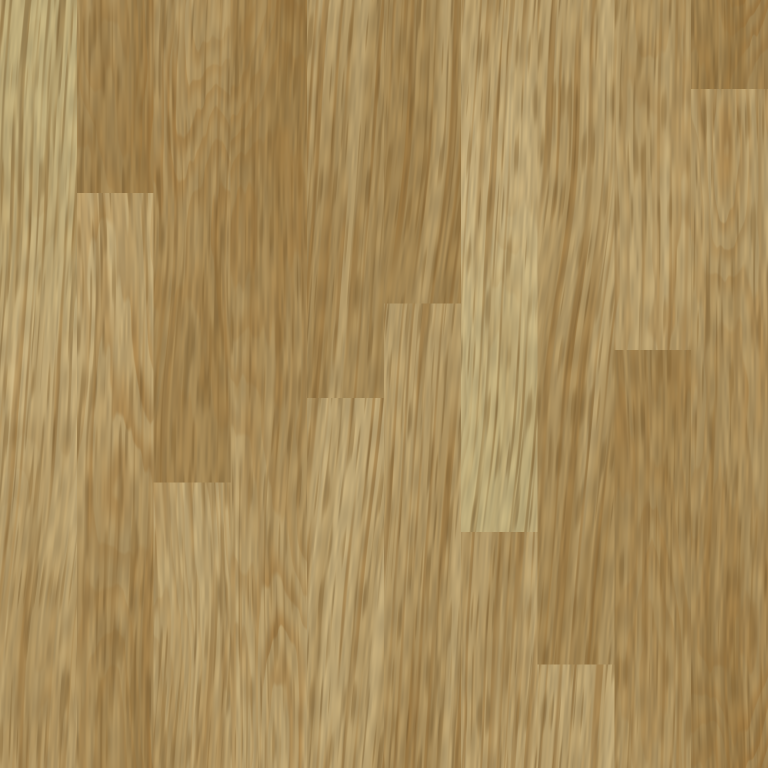
Reproduce this texture procedurally as a Shadertoy shader.

```glsl
// Oak strip floor: ten upright planks with staggered butt joints, flame figure and fine pores.

const float COLUMNS = 10.0;
const vec3 PALE   = vec3(0.755, 0.665, 0.475);
const vec3 DARK   = vec3(0.615, 0.500, 0.305);
const vec3 GREEN  = vec3(0.725, 0.670, 0.475);
const vec3 ORANGE = vec3(0.590, 0.420, 0.200);
const vec3 PORE   = vec3(0.490, 0.370, 0.190);
const float LEAN = 0.085;          // sideways drift of straight grain along a plank
const float FLAME_RINGS = 7.0;     // contour bands in the flame figure
const float STREAK_DEPTH = 0.36;
const float LINE_DEPTH = 0.55;
const float PORE_DEPTH = 0.42;
const float FIBRE_DEPTH = 0.15;

// Per column: joint height, shade below the joint, shade at the far end
// (0 pale, 1 dark, negative greenish), amount of flame figure
const vec4 PLANKS[10] = vec4[10](
    vec4(1.000, -0.40, 0.50, 0.20),
    vec4(0.749,  0.20, 1.00, 0.85),
    vec4(0.372,  0.20, 1.00, 0.70),
    vec4(1.000,  0.98, 0.30, 0.90),
    vec4(0.482,  0.22, 0.92, 0.00),
    vec4(0.605,  0.40, 0.92, 0.10),
    vec4(0.307,  0.55, -0.40, 0.20),
    vec4(0.135,  0.22, 0.95, 0.00),
    vec4(0.544,  1.00, 0.25, 0.80),
    vec4(0.884,  0.40, 1.05, 0.85));

float hash(vec2 p) {
    return fract(sin(dot(p, vec2(127.1, 311.7))) * 43758.5453);
}

float noise(vec2 p) {
    vec2 i = floor(p), f = fract(p);
    f = f * f * (3.0 - 2.0 * f);
    return mix(mix(hash(i), hash(i + vec2(1, 0)), f.x),
               mix(hash(i + vec2(0, 1)), hash(i + vec2(1, 1)), f.x), f.y);
}

// Nested contours of a tall, slow noise field: x is a soft patch, y a thin ring edge
vec2 flameFigure(vec2 p) {
    float field = noise(p * vec2(17.0, 3.0)) + 0.28 * noise(p * vec2(38.0, 7.0))
                + 0.05 * noise(p * vec2(170.0, 22.0));
    float ring = fract(field * FLAME_RINGS);
    float edge = smoothstep(0.25, 0.85, ring) * (1.0 - smoothstep(0.88, 1.0, ring));
    return vec2(noise(p * vec2(24.0, 6.0) + 31.0), edge);
}

vec3 floorColor(vec2 uv) {
    float column = mod(floor(uv.x * COLUMNS), COLUMNS);
    vec4 plank = PLANKS[int(column)];
    float along = fract(plank.x - uv.y);
    float across = fract(uv.x * COLUMNS) / COLUMNS;
    float flame = plank.w;

    // Grain coordinates, separately seeded and gently bent in each plank
    vec2 p = vec2(across + LEAN * (1.0 - flame) * along, along);
    p += vec2(column * 3.17 + 1.3, column * 5.71 + 2.9);
    p.x += 0.016 * (noise(p * vec2(9.0, 4.0)) - 0.5);

    // Base tone drifting along the plank
    float shade = mix(plank.y, plank.z, smoothstep(0.0, 1.0, along));
    float green = clamp(-shade * 2.5, 0.0, 1.0);
    float streak = noise(p * vec2(80.0, 1.5)) + 0.8 * noise(p * vec2(180.0, 3.0)) - 0.9;
    float tone = max(shade, 0.0) + STREAK_DEPTH * streak
               + 0.16 * (noise(p * vec2(14.0, 5.0)) - 0.5);
    vec3 color = mix(PALE, DARK, clamp(tone, -0.2, 1.2));
    color = mix(color, GREEN, green * 0.6);

    // Pale sapwood streaks in straight grain
    float sap = smoothstep(0.60, 0.80, noise(p * vec2(50.0, 1.0) + 17.0));
    color = mix(color, PALE, 0.6 * sap * (1.0 - flame));

    // Flame figure with warm patches
    vec2 figure = flameFigure(p);
    float warm = smoothstep(0.45, 0.90, figure.x);
    color = mix(color, ORANGE, flame * (0.08 * warm + figure.y * (0.24 + 0.32 * warm)));

    // Long, thin grain lines
    float line = smoothstep(0.54, 0.90, noise(p * vec2(200.0, 3.5) + 53.0));
    color = mix(color, mix(ORANGE, PORE, 0.4 + 0.6 * green),
                LINE_DEPTH * line * (1.0 - 0.5 * flame));

    // Slender pores and faint fibre
    float pore = smoothstep(0.58, 0.90, noise(p * vec2(290.0, 15.0) + 71.0));
    color = mix(color, PORE, PORE_DEPTH * pore);
    return color * (1.0 + FIBRE_DEPTH * (noise(p * vec2(340.0, 28.0) + 97.0) - 0.5));
}

void mainImage(out vec4 fragColor, in vec2 fragCoord) {
    // Four samples per pixel smooth the plank edges and fine grain
    vec3 sum = vec3(0.0);
    for (int i = 0; i < 4; i++) {
        vec2 offset = vec2(float(i % 2), float(i / 2)) * 0.5 - 0.25;
        sum += floorColor((fragCoord + offset) / iResolution.xy);
    }
    fragColor = vec4(sum / 4.0, 1.0);
}
```
